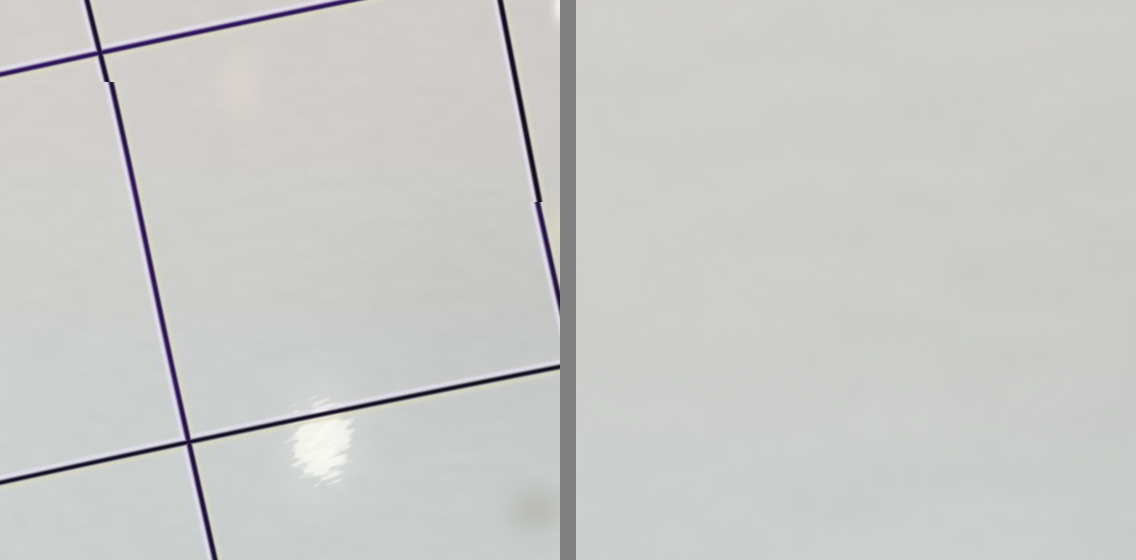
Left, the full canvas; right, a detail of the centre.
This texture is drawn by a Shadertoy shader. Its source:

```glsl
// Glossy pale wall tiles, tilted, with thin violet-black joints, slipped seams and lamp glare.
#define ROW_PITCH 0.729
#define COLUMN_PITCH 0.7215
#define JOINT_HALF_WIDTH 0.0043
#define JOINT_SOFTNESS 0.0023
#define FRINGE_OFFSET 0.0095
#define MOTTLE 0.012
#define INK vec3(0.07, 0.05, 0.11)
#define VIOLET vec3(0.20, 0.09, 0.39)
#define LILAC vec3(0.90, 0.88, 0.96)
#define CREAM vec3(0.86, 0.85, 0.75)
#define GLARE vec3(0.98, 0.98, 0.95)

float hash(vec2 p) {
    p = fract(p * vec2(0.1031, 0.1137));
    p += dot(p, p.yx + 33.33);
    return fract((p.x + p.y) * p.x * 7.31);
}

float noise(vec2 p) {
    vec2 cell = floor(p), f = fract(p);
    f = f * f * (3.0 - 2.0 * f);
    return mix(mix(hash(cell), hash(cell + vec2(1, 0)), f.x),
               mix(hash(cell + vec2(0, 1)), hash(cell + vec2(1, 1)), f.x), f.y);
}

// Soft elliptical spot, 1 at its centre
float spot(vec2 p, vec2 centre, vec2 radius) {
    vec2 q = (p - centre) / radius;
    return exp(-dot(q, q));
}

// Height of a slightly bowed row joint
float rowHeight(float x, float row) {
    return 0.138 + x * (0.2195 - 0.0125 * x) + ROW_PITCH * row;
}

float seamHeight(float column) {
    return 0.854 - 0.215 * column;
}

// Position of a column joint, which slips sideways at its seam
float columnX(float y, float column) {
    float rise = y - seamHeight(column);
    float below = mix(0.005 * smoothstep(0.3, 0.8, y), -0.003, column);
    float above = mix(-0.002 - 0.024 * rise, 0.001 + 0.028 * rise, column);
    return 0.384 + COLUMN_PITCH * column - 0.2235 * y + (rise > 0.0 ? above : below);
}

// Adds one joint: colour fringes go on the tile, dark core goes in the grout layer
void addJoint(float d, float tint, float halfWidth, float pixel, inout vec3 tile, inout vec4 grout) {
    float blur = JOINT_SOFTNESS + 0.5 * pixel;
    float cover = 1.0 - smoothstep(halfWidth - blur, halfWidth + blur, abs(d));
    float lilacSide = exp(-pow((d + FRINGE_OFFSET) / 0.0035, 2.0));
    float creamSide = exp(-pow((d - FRINGE_OFFSET) / 0.0040, 2.0));
    tile = mix(tile, LILAC, 0.75 * lilacSide);
    tile = mix(tile, CREAM, 0.65 * creamSide);
    vec3 core = mix(VIOLET, INK, clamp(1.0 - tint + 0.35 * smoothstep(-0.002, 0.003, d), 0.0, 1.0));
    core = mix(core, vec3(0.47, 0.34, 0.65), 0.55 * tint * smoothstep(0.001, 0.005, -d));
    if (cover > grout.a) grout = vec4(core, cover);
}

void mainImage(out vec4 fragColor, in vec2 fragCoord) {
    vec2 uv = fragCoord / iResolution.xy;
    float pixel = 1.0 / min(iResolution.x, iResolution.y);

    // Enamel: warm above, cool below, a little darker to the right
    vec3 tile = mix(vec3(0.792, 0.810, 0.808), vec3(0.818, 0.808, 0.792), smoothstep(0.0, 1.0, uv.y));
    tile += 0.012 * (0.5 - uv.x) - 0.020 * spot(uv, vec2(0.9, 0.45), vec2(0.3, 0.25));
    tile += MOTTLE * (noise(uv * vec2(28, 55)) - 0.5) + 0.5 * MOTTLE * (noise(uv * 150.0) - 0.5);

    // Faint reflections and a smudge
    tile = mix(tile, vec3(0.87, 0.835, 0.81), 0.75 * spot(uv, vec2(0.427, 0.845), vec2(0.038, 0.055)));
    tile = mix(tile, vec3(0.70, 0.70, 0.66), 0.65 * spot(uv, vec2(0.957, 0.089), vec2(0.05, 0.04)));
    tile = mix(tile, GLARE, 0.8 * spot(uv, vec2(1.0, 0.99), vec2(0.012, 0.03)));
    tile = mix(tile, CREAM, 0.7 * spot(uv, vec2(1.0, 0.59), vec2(0.022, 0.05)));

    // Lamp glare with a ragged, streaky rim
    vec2 lamp = (uv - vec2(0.573, 0.212)) / vec2(0.061, 0.083);
    float streaks = noise(vec2(uv.x * 45.0 + uv.y * 20.0, uv.y * 150.0 - uv.x * 60.0));
    float rim = length(lamp) + 0.55 * (streaks - 0.5);
    float glare = (1.0 - smoothstep(0.55, 1.08, rim)) * (0.78 + 0.22 * streaks);
    tile = mix(tile, GLARE, max(glare, 0.3 * exp(-dot(lamp, lamp) * 0.8)));

    // Joints: rows and columns, tinted unevenly along their length
    vec4 grout = vec4(0.0);
    float slant = inversesqrt(1.047);
    for (int i = 0; i < 2; i++) {
        float k = float(i);
        float rowDistance = (rowHeight(uv.x, k) - uv.y) * slant;
        float rowTint = mix(0.25 - 0.2 * uv.x, 1.0, k);
        addJoint(rowDistance, rowTint, JOINT_HALF_WIDTH * mix(0.88, 1.0, k), pixel, tile, grout);

        float columnDistance = (uv.x - columnX(uv.y, k)) * slant;
        float belowSeam = step(uv.y, seamHeight(k));
        float wear = 0.5 + 0.5 * noise(vec2(7.0 * k, uv.y * 9.0));
        float columnTint = mix(mix(0.45, 0.1, k), wear, belowSeam);
        addJoint(columnDistance, columnTint, JOINT_HALF_WIDTH * 1.05, pixel, tile, grout);
    }

    fragColor = vec4(mix(tile, grout.rgb, grout.a), 1.0);
}
```
